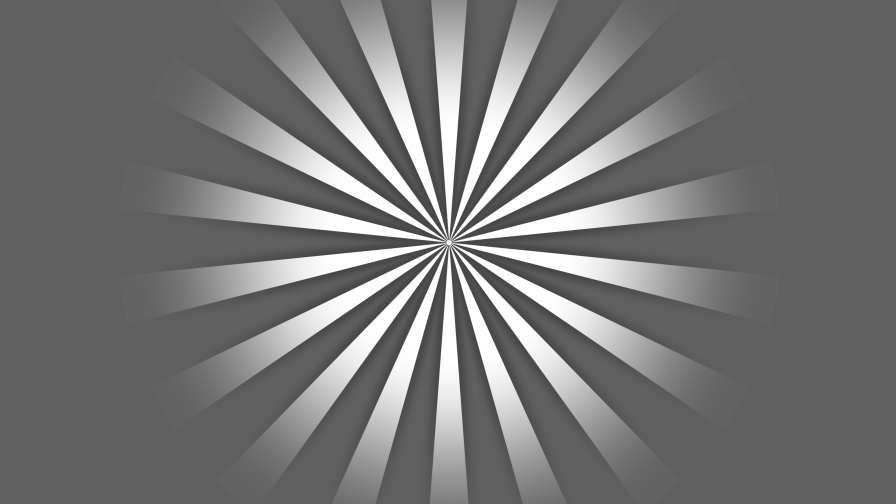
Write a Shadertoy shader that draws this background.

```glsl
// A white sunburst on flat grey: wedge rays fan out from a point near the middle.
// Angles are folded into one repeated sector; each ray fades with radius
// and casts a soft shadow into the gaps beside it.

const float TAU = 6.2831853;
const float RAY_COUNT = 18.0;
const float RAY_HALF_ANGLE = 0.074;
const float RAY_LENGTH = 0.658;
const vec2 BURST_CENTER = vec2(0.0023, 0.0185);

const vec3 BACKGROUND = vec3(0.378);
const vec3 RAY_COLOR = vec3(0.995);

// Angle from the axis of the nearest ray, with one ray pointing straight up.
float foldAngle(vec2 p, float count) {
    float sector = TAU / count;
    float angle = atan(p.x, p.y);
    return abs(mod(angle + 0.5 * sector, sector) - 0.5 * sector);
}

// Signed distance to the nearest wedge edge, negative inside the ray.
float rayDistance(vec2 p, float count, float halfAngle) {
    return length(p) * sin(foldAngle(p, count) - halfAngle);
}

// Smooth coverage of a shape from its signed distance.
float coverage(float dist, float pixel) {
    return 1.0 - smoothstep(-0.7 * pixel, 0.7 * pixel, dist);
}

// Ray opacity: solid core, long fade, faint arc at the tip.
float rayOpacity(float radius, float pixel) {
    float fade = 1.0 - smoothstep(0.22, 0.637, radius);
    return mix(0.02, 1.0, fade) * coverage(radius - RAY_LENGTH, pixel);
}

// Soft darkening that falls away from a shape's edge.
float edgeShadow(float dist, float width, float strength) {
    float falloff = max(dist, 0.0) / width;
    return strength * exp(-falloff * falloff);
}

void mainImage(out vec4 fragColor, in vec2 fragCoord) {
    float pixel = 1.0 / iResolution.y;
    vec2 p = (fragCoord - 0.5 * iResolution.xy) * pixel - BURST_CENTER;
    float radius = length(p);

    float dist = rayDistance(p, RAY_COUNT, RAY_HALF_ANGLE);
    float opacity = rayOpacity(radius, pixel);

    // Shadowed gaps, then the rays on top
    vec3 color = BACKGROUND * (1.0 - opacity * edgeShadow(dist, 0.015, 0.27));
    color = mix(color, RAY_COLOR, opacity * coverage(dist, pixel));

    // Small bright hub where the rays meet
    color = mix(color, RAY_COLOR, coverage(radius - 0.005, pixel));

    fragColor = vec4(color, 1.0);
}
```
